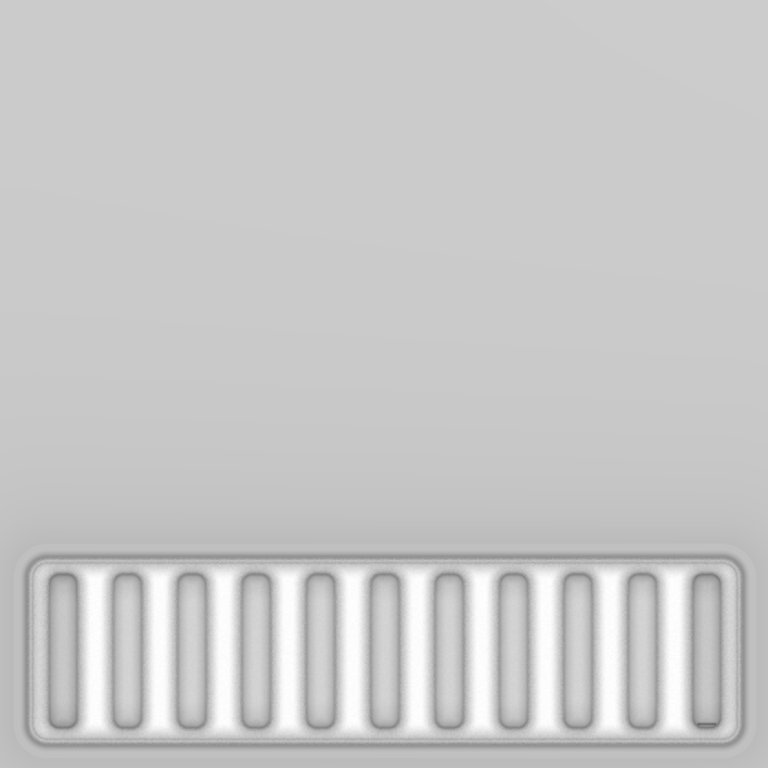
A three.js fragment shader for this texture:

```glsl
// A pale grey wall above a softly lit, rounded vent plate with eleven slots.
// Signed distances to the plate and to the repeated slots drive every shade:
// contact shadow, rim ridges, bright bars between slots and a fine grain.
varying vec2 vUv;

const vec2 PLATE_CENTER = vec2(0.5013, 0.1523);
const vec2 PLATE_HALF = vec2(0.4662, 0.1224);
const float PLATE_RADIUS = 0.027;

const float SLOT_PITCH = 0.0838;
const float SLOT_REACH = 5.0;          // slots on each side of the middle one
const vec2 SLOT_HALF = vec2(0.0184, 0.1005);
const float SLOT_RADIUS = 0.0135;

const float WALL_TONE = 0.798;
const float SHADOW_NEAR = 0.055;
const float SHADOW_FAR = 0.042;
const float PLATE_TONE = 0.71;
const float PLATE_GLOW = 0.28;
const float SLOT_TONE = 0.715;
const float SLOT_GLOW = 0.11;
const float GRAIN_CELLS = 420.0;
const float GRAIN = 0.035;
const float EDGE = 0.0015;

float hash(vec2 p) {
  p = fract(p * vec2(0.1031, 0.1137));
  p += dot(p, p.yx + 33.33);
  return fract((p.x + p.y) * p.x * 57.0);
}

float roundBox(vec2 p, vec2 halfSize, float radius) {
  vec2 q = abs(p) - halfSize + radius;
  return length(max(q, 0.0)) + min(max(q.x, q.y), 0.0) - radius;
}

// Soft line centred on distance "at"
float ridge(float d, float at, float width) {
  float x = (d - at) / width;
  return exp(-x * x);
}

float inside(float d) {
  return 1.0 - smoothstep(-EDGE, EDGE, d);
}

float wallShade(vec2 uv, float plateDist) {
  float d = max(plateDist, 0.0);
  float shadow = SHADOW_NEAR * exp(-d / 0.03) + SHADOW_FAR * exp(-d / 0.17);
  return WALL_TONE - shadow + 0.003 * (uv.x - 0.5);
}

float slotShade(vec2 p, float slotDist, float index) {
  float tone = SLOT_TONE + SLOT_GLOW * smoothstep(0.0, 0.016, -slotDist);
  tone -= 0.07 * smoothstep(0.06, 0.1, abs(p.y));
  tone -= 0.045 * smoothstep(4.0, 5.0, abs(index));
  return tone;
}

void main() {
  vec2 p = vUv - PLATE_CENTER;
  float plateDist = roundBox(p, PLATE_HALF, PLATE_RADIUS);

  // Repeat the slot sideways
  float index = clamp(floor(p.x / SLOT_PITCH + 0.5), -SLOT_REACH, SLOT_REACH);
  vec2 slotPos = vec2(p.x - index * SLOT_PITCH, p.y);
  float slotDist = roundBox(slotPos, SLOT_HALF, SLOT_RADIUS);

  // Bright bars fade toward slots and rim
  float glow = smoothstep(-0.001, 0.019, slotDist)
             * smoothstep(0.0, 0.03, -plateDist);
  float plate = PLATE_TONE + PLATE_GLOW * glow;

  // Slots and their dark outline, heavier at the caps
  plate = mix(plate, slotShade(slotPos, slotDist, index), inside(slotDist));
  float cap = smoothstep(0.085, 0.1, abs(p.y));
  plate -= (0.09 + 0.04 * cap) * ridge(slotDist, 0.0, 0.0028);

  // Small dark sill at the foot of the last slot
  float sill = roundBox(slotPos + vec2(0.0, 0.095), vec2(0.012, 0.0015), 0.001);
  plate -= 0.2 * inside(sill) * step(SLOT_REACH - 0.5, index);

  // Grain on the plate, strongest near its rim and slot edges
  float grain = hash(floor(vUv * GRAIN_CELLS)) - 0.5;
  plate += GRAIN * grain * (1.0 - 0.6 * glow) * (1.0 - 0.6 * inside(slotDist));

  float tone = mix(wallShade(vUv, plateDist), plate, inside(plateDist));

  // Rim: dark groove with a pale outer band and a thin inner seam
  tone -= 0.13 * ridge(plateDist, 0.0, 0.0042);
  tone += 0.035 * ridge(plateDist, 0.0105, 0.004);
  tone += 0.02 * ridge(plateDist, 0.0156, 0.002);
  tone += 0.05 * ridge(plateDist, -0.0046, 0.0017);
  tone -= 0.06 * ridge(plateDist, -0.0078, 0.0017);

  gl_FragColor = vec4(vec3(clamp(tone, 0.0, 1.0)), 1.0);
}
```
